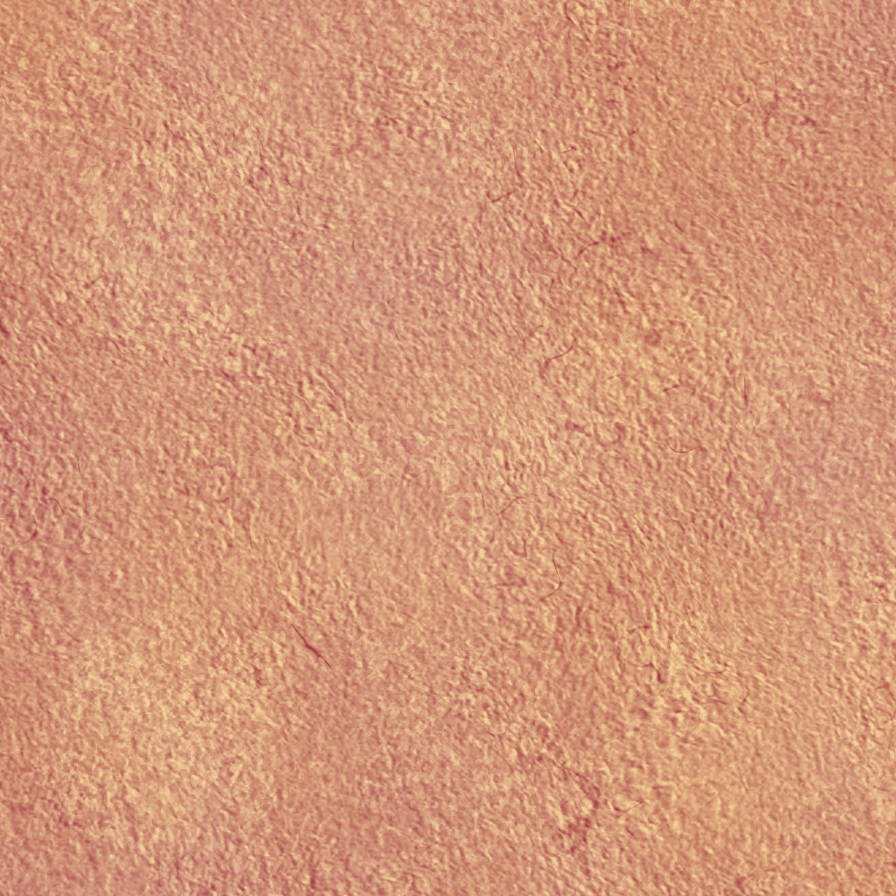
Write a Shadertoy shader that draws this texture.

```glsl
// Rough sandstone: fine side-lit grain in salmon and ochre with pale flecks, crevices and cracks.

const vec3  BASE_COLOR    = vec3(0.829, 0.593, 0.470);
const vec3  TONE_STEP     = vec3(0.050, 0.090, 0.051);  // colour change per unit of tone
const vec3  OCHRE_SHIFT   = vec3(0.030, 0.022, -0.070); // from rosy to ochre stone
const float LIGHT_ANGLE   = 0.42;
const float LIGHT_REACH   = 0.0025;
const float RELIEF_GAIN   = 4.9;
const float RELIEF_SCALE  = 66.0;
const float STRETCH       = 0.74;  // below 1 lengthens bumps across the light
const float GRAIN_SCALE   = 330.0;
const float GRAIN_GAIN    = 1.5;
const float PATCH_SCALE   = 5.0;
const float PATCH_GAIN    = 1.5;
const float FLECK_SCALE   = 150.0;
const float FLECK_GAIN    = 1.15;
const float CREVICE_SCALE = 38.0;
const float CREVICE_DEPTH = 1.8;
const int   CRACK_COUNT   = 9;
const float CRACK_WIDTH   = 0.0032;
const float CRACK_DEPTH   = 2.8;

float hash(vec2 p) {
    return fract(sin(dot(p, vec2(127.1, 311.7))) * 43758.5453);
}

float noise(vec2 p) {
    vec2 cell = floor(p), f = fract(p);
    f = f * f * (3.0 - 2.0 * f);
    float low  = mix(hash(cell), hash(cell + vec2(1, 0)), f.x);
    float high = mix(hash(cell + vec2(0, 1)), hash(cell + vec2(1, 1)), f.x);
    return mix(low, high, f.y);
}

float fbm(vec2 p) {
    float sum = 0.0, weight = 0.533;
    for (int i = 0; i < 4; i++) {
        sum += weight * noise(p);
        p = mat2(1.6, 1.2, -1.2, 1.6) * p + 17.3;
        weight *= 0.5;
    }
    return sum;
}

// Noise drawn out at right angles to the given direction
float stretched(vec2 p, float angle, float scale) {
    vec2 dir = vec2(cos(angle), sin(angle));
    vec2 q = vec2(dot(p, dir), STRETCH * dot(p, vec2(-dir.y, dir.x)));
    return noise(q * scale + scale);
}

// Height of the stone: soft swells, lumps parted by sharp creases, and grit
float height(vec2 p) {
    float swells = stretched(p, LIGHT_ANGLE - 0.5, RELIEF_SCALE);
    float lumps = abs(2.0 * stretched(p, LIGHT_ANGLE + 0.45, RELIEF_SCALE * 1.5) - 1.0);
    float grit = stretched(p, LIGHT_ANGLE - 0.2, RELIEF_SCALE * 2.5);
    float fine = stretched(p, LIGHT_ANGLE + 0.7, RELIEF_SCALE * 4.1);
    return 0.55 * swells + 0.36 * lumps + 0.55 * grit + 0.50 * fine;
}

// Short tapered cracks, mostly falling to the right
float cracks(vec2 p) {
    float dark = 0.0;
    for (int i = 0; i < CRACK_COUNT; i++) {
        vec2 seed = vec2(float(i), 3.7);
        vec2 start = vec2(hash(seed), hash(seed + 5.1));
        float angle = -1.05 + 0.9 * (hash(seed + 9.3) - 0.5);
        float size = mix(0.010, 0.10, pow(hash(seed + 13.9), 4.0));
        vec2 along = vec2(cos(angle), sin(angle));
        vec2 offset = p - start;
        float t = clamp(dot(offset, along) / size, 0.0, 1.0);
        float dist = length(offset - along * size * t);
        float width = CRACK_WIDTH * (0.3 + 2.8 * t * (1.0 - t));
        dark = max(dark, 1.0 - smoothstep(0.0, width, dist));
    }
    return dark;
}

void mainImage(out vec4 fragColor, in vec2 fragCoord) {
    vec2 p = fragCoord / iResolution.y;

    // Gentle drift of the grain direction and uneven outlines
    vec2 drift = vec2(noise(p * 6.0 + 11.0), noise(p * 6.0 + 47.0)) - 0.5;
    vec2 wobble = vec2(noise(p * 80.0), noise(p * 80.0 + 71.0)) - 0.5;
    vec2 bent = p + 0.03 * drift + 0.004 * wobble;

    // Broad patches of tone, hue and roughness
    float patches = fbm(p * PATCH_SCALE + 4.0) - 0.5;
    float ochre = fbm(p * 4.0 + 23.0) - 0.5;
    float rough = smoothstep(0.35, 0.68, fbm(p * 9.0 + 41.0));

    // Side light on the relief, plus fine grain
    vec2 light = vec2(cos(LIGHT_ANGLE), sin(LIGHT_ANGLE));
    float relief = height(bent) - height(bent + light * LIGHT_REACH);
    float tone = PATCH_GAIN * patches + RELIEF_GAIN * mix(0.8, 1.2, rough) * relief;
    tone += GRAIN_GAIN * (noise(p * GRAIN_SCALE) - 0.5);

    // Pale mineral flecks, denser in clumps
    float clump = smoothstep(0.44, 0.74, fbm(p * 8.0 + 83.0));
    float speck = 0.6 * stretched(bent, LIGHT_ANGLE + 0.3, FLECK_SCALE)
                + 0.4 * noise(bent.yx * FLECK_SCALE * 1.8 + 9.0);
    float fleck = smoothstep(0.61, 0.67, speck + 0.12 * clump);
    tone += FLECK_GAIN * fleck * mix(0.6, 1.0, clump) - 0.16;

    // Broken dark crevices in rough spots, then sparse cracks
    float ridge = 1.0 - abs(2.0 * stretched(bent, LIGHT_ANGLE - 0.1, CREVICE_SCALE) - 1.0);
    float broken = smoothstep(0.52, 0.70, noise(p * 60.0 + 29.0));
    tone -= CREVICE_DEPTH * smoothstep(0.87, 0.98, ridge) * broken * rough;
    float gaps = smoothstep(0.25, 0.6, noise(p * 75.0 + 13.0));
    tone -= CRACK_DEPTH * cracks(p + 0.008 * wobble) * gaps;

    vec3 color = BASE_COLOR + TONE_STEP * clamp(tone, -4.0, 2.4) + OCHRE_SHIFT * ochre;
    fragColor = vec4(clamp(color, 0.0, 1.0), 1.0);
}
```
